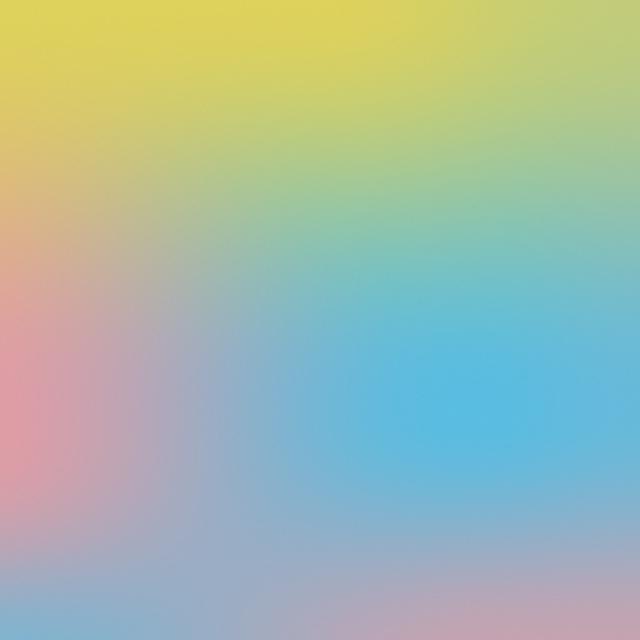
A Shadertoy shader for this background:

```glsl
// A soft three-colour gradient: a blue pool, a rose glow on the left and lower
// right, and a yellow wash from the top. Two smooth blend fields mix the colours;
// a faint hashed grain keeps the slow ramps free of banding.

const vec3 BLUE   = vec3(0.35, 0.74, 0.88);
const vec3 ROSE   = vec3(0.89, 0.61, 0.64);
const vec3 YELLOW = vec3(0.87, 0.82, 0.36);

const float WASH_BASE    = 0.375;              // height where the yellow begins
const float WASH_FADE    = 0.24;               // yellow lost at the right edge
const vec2  ROSE_REACH   = vec2(0.72, 0.52);   // rose extent: low, high
const float ROSE_START   = -0.08;
const float RIGHT_TINT   = 0.10;               // rose hint at the right edge
const vec2  FLOOR_ROSE   = vec2(0.27, 0.80);   // rose along the floor: left, right
const vec2  FLOOR_HEIGHT = vec2(-0.03, 0.35);  // floor band: bottom, top
const float FLOOR_CURVE  = 1.6;                // later onset at the left
const float GRAIN_CELLS  = 512.0;
const float GRAIN_AMOUNT = 0.008;

// Sine-free hash, 0 to 1
float hash(vec2 p) {
    vec3 q = fract(vec3(p.xyx) * 0.1031);
    q += dot(q, q.yzx + 33.33);
    return fract((q.x + q.y) * q.z);
}

// Share of rose against blue
float roseField(vec2 uv) {
    // Glow from the left edge, narrower towards the top
    float reach = mix(ROSE_REACH.x, ROSE_REACH.y, smoothstep(0.4, 0.8, uv.y));
    float side = 1.0 - smoothstep(ROSE_START, reach, uv.x);
    side += RIGHT_TINT * smoothstep(0.75, 1.0, uv.x);

    // Along the floor the balance reverses: blue left, rose right
    float ground = mix(FLOOR_ROSE.x, FLOOR_ROSE.y, smoothstep(0.0, 0.8, uv.x));
    float band = 1.0 - smoothstep(FLOOR_HEIGHT.x, FLOOR_HEIGHT.y, uv.y);
    band = pow(band, mix(FLOOR_CURVE, 1.0, smoothstep(0.0, 0.5, uv.x)));
    return mix(side, ground, band);
}

// Share of yellow over the colours below
float yellowField(vec2 uv) {
    float fade = 1.0 - WASH_FADE * smoothstep(0.5, 1.0, uv.x);
    return fade * smoothstep(WASH_BASE, 1.0, uv.y);
}

void mainImage(out vec4 fragColor, in vec2 fragCoord) {
    vec2 uv = fragCoord / iResolution.xy;

    vec3 color = mix(BLUE, ROSE, roseField(uv));
    color = mix(color, YELLOW, yellowField(uv));

    // Fine grain
    color += GRAIN_AMOUNT * (hash(floor(uv * GRAIN_CELLS)) - 0.5);
    fragColor = vec4(color, 1.0);
}
```
